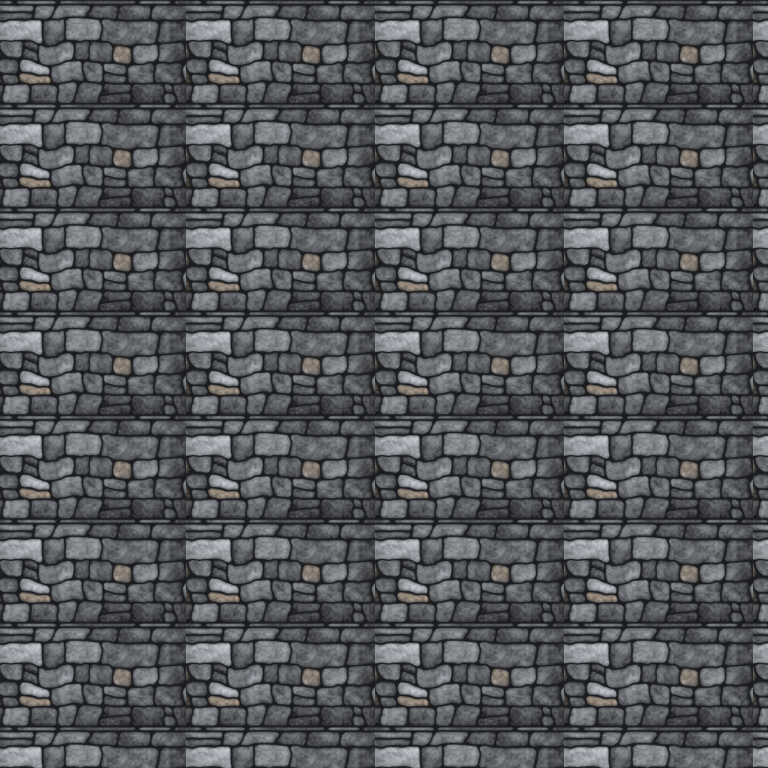
A Shadertoy shader for this texture:

```glsl
const vec2 REPEATS = vec2(4.064, 7.4);     // tiles across and down
const float SEAM_SHIFT = 0.016;            // start of the first tile, in tile widths
const float ASPECT = 1.82;                 // tile width over tile height
const int ROW_COUNT = 6;
const float ROW_EDGES[7] = float[](0.0, 0.20, 0.40, 0.59, 0.82, 0.955, 1.0);
const float ROW_STONES[6] = float[](7.0, 7.0, 8.0, 5.0, 6.0, 3.0);
const float JOINT = 0.009;                 // half width of a joint, in tile heights
const float ROUNDING = 0.045;
const float SPLIT_CHANCE = 0.2;
const float WARM_CHANCE = 0.09;
const float STONE_TONE = 0.435;
const float TONE_SPREAD = 0.23;
const vec3 COOL = vec3(0.975, 1.0, 1.035);
const vec3 WARM = vec3(1.10, 1.0, 0.90);
const vec3 JOINT_COLOR = vec3(0.105, 0.11, 0.12);

float hash(vec2 p) {
    vec3 q = fract(vec3(p.xyx) * 0.1031);
    q += dot(q, q.yzx + 33.33);
    return fract((q.x + q.y) * q.z);
}

float noise(vec2 p) {
    vec2 i = floor(p), f = fract(p);
    f = f * f * (3.0 - 2.0 * f);
    return mix(mix(hash(i), hash(i + vec2(1, 0)), f.x),
               mix(hash(i + vec2(0, 1)), hash(i + vec2(1, 1)), f.x), f.y);
}

float fbm(vec2 p) {
    float sum = 0.0, amp = 0.5;
    for (int i = 0; i < 4; i++) {
        sum += amp * noise(p);
        p = mat2(1.6, 1.2, -1.2, 1.6) * p + 7.3;
        amp *= 0.5;
    }
    return sum / 0.9375;
}

// Broad light across one tile: dark foot and right edge, bright middle
float tileLight(vec2 p) {
    float foot = smoothstep(0.27, 0.05, p.y);
    float corner = foot * smoothstep(0.6, 0.1, p.x);
    float side = smoothstep(ASPECT - 0.2, ASPECT - 0.06, p.x);
    vec2 c = (p - vec2(1.05, 0.62)) / vec2(0.75, 0.45);
    return 0.06 * exp(-dot(c, c)) - 0.07 * foot - 0.08 * corner - 0.11 * side;
}

vec3 masonry(vec2 p, float pixel) {
    // Uneven courses, held straight at the top and bottom seams
    vec2 bend = vec2(noise(p * 4.0 + 31.0), noise(p * 4.0 + 3.0)) - 0.5;
    vec2 chip = vec2(noise(p * 15.0 + 11.0), noise(p * 15.0 + 57.0)) - 0.5;
    vec2 w = p + (0.09 * bend + 0.025 * chip) * vec2(1.0, sin(3.14159 * p.y));

    int row = 0;
    for (int r = 1; r < ROW_COUNT; r++) if (w.y >= ROW_EDGES[r]) row = r;
    float low = ROW_EDGES[row], high = ROW_EDGES[row + 1];
    float seed = float(row) * 17.0 + 40.0;

    // Nearest slanted joints to the left and right
    float spacing = ASPECT / ROW_STONES[row];
    float first = floor(w.x / spacing);
    float left = -9.0, right = 9.0, stone = 0.0;
    for (int k = -1; k <= 2; k++) {
        float i = first + float(k);
        float shift = 0.6 * (hash(vec2(i + 20.0, seed)) - 0.5);
        float slant = 0.5 * (hash(vec2(i + 60.0, seed)) - 0.5);
        float x = (i + shift) * spacing + slant * (w.y - 0.5 * (low + high));
        if (x <= w.x && x > left) { left = x; stone = i; }
        if (x > w.x) right = min(right, x);
    }
    vec2 id = vec2(stone + 90.0, seed);

    // Some stones are two thin ones stacked
    if (high - low > 0.1 && hash(id + 5.0) < SPLIT_CHANCE) {
        float tilt = 0.25 * (hash(id + 8.0) - 0.5);
        float cut = mix(low, high, 0.5) + tilt * (w.x - 0.5 * (left + right));
        if (w.y > cut) { low = cut; id += 200.0; } else high = cut;
    }

    // Rounded distance to the joint
    vec2 gap = vec2(min(w.x - left, right - w.x), min(w.y - low, high - w.y));
    float d = ROUNDING - length(max(ROUNDING - gap, 0.0));
    float soft = max(0.008, 0.6 * pixel);
    float cover = smoothstep(JOINT - soft, JOINT + soft, d);

    // Stone face: own tone, mottling, grain, scratches and lit upper part
    float pick = hash(id);
    float tone = STONE_TONE + TONE_SPREAD * (pick - 0.5) + 0.08 * step(0.87, pick);
    tone += tileLight(p);
    tone += 0.36 * (fbm(p * 9.0 + id) - 0.5) + 0.13 * (noise(p * 45.0) - 0.5);
    float vein = abs(fbm(p * vec2(7.0, 11.0) + id * 1.7) - 0.5);
    tone -= 0.07 * (1.0 - smoothstep(0.0, 0.03, vein));
    tone += 0.07 * ((w.y - low) / (high - low) - 0.5);
    tone *= mix(0.74, 1.0, smoothstep(0.0, ROUNDING, d));

    vec3 tint = COOL;
    if (hash(id + 31.0) < WARM_CHANCE) tint = mix(COOL, WARM, fbm(p * 8.0) + 0.25);
    return mix(JOINT_COLOR, clamp(tone, 0.06, 0.8) * tint, cover);
}

void mainImage(out vec4 fragColor, in vec2 fragCoord) {
    float pixel = REPEATS.y / iResolution.y;
    vec3 color = vec3(0.0);
    // Four samples per pixel smooth the tile seams
    for (int s = 0; s < 4; s++) {
        vec2 offset = vec2(s % 2, s / 2) * 0.5 - 0.25;
        vec2 uv = (fragCoord + offset) / iResolution.xy;
        vec2 tile = vec2(uv.x * REPEATS.x + SEAM_SHIFT, (uv.y - 1.0) * REPEATS.y);
        color += masonry(fract(tile) * vec2(ASPECT, 1.0), pixel);
    }
    fragColor = vec4(color / 4.0, 1.0);
}
```
